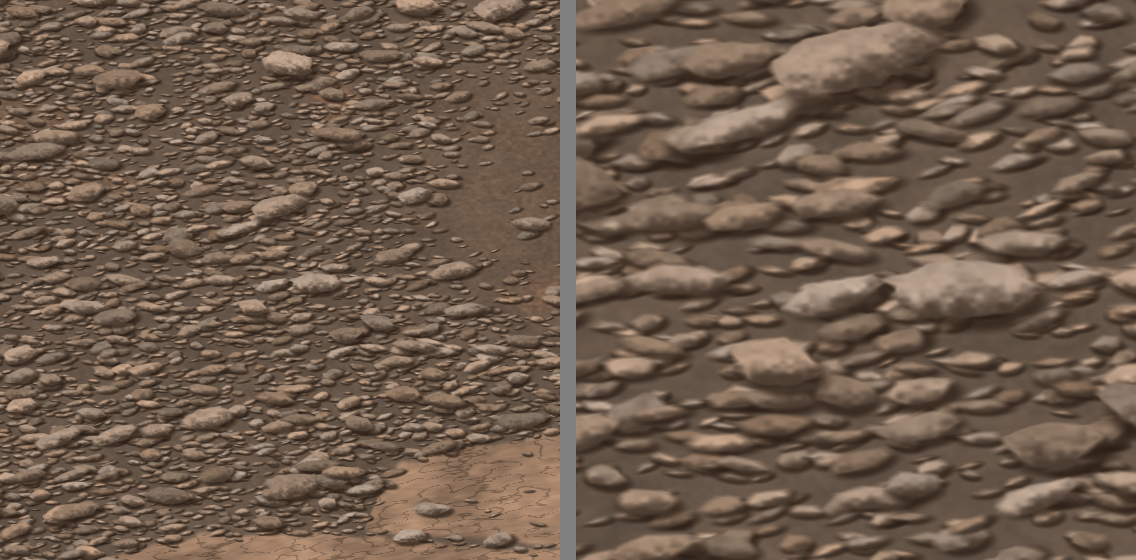
Left: the whole. Right: its middle third, enlarged.
Give the GLSL for this texture, as a Shadertoy shader.

```glsl
// A desert floor of dark sand strewn with flat angular stones, beside pale cracked bedrock.
// Jittered grids of faceted pebbles are painted from small to large, each over its own shadow;
// value noise colours the sand, the weathered stone faces and the bedrock layers.
#define SAND vec3(0.395, 0.332, 0.280)
#define RUST vec3(0.490, 0.375, 0.295)
#define ROCK vec3(0.610, 0.485, 0.390)
#define STONE_DULL vec3(0.500, 0.425, 0.360)
#define STONE_PALE vec3(0.740, 0.640, 0.560)
#define UNDERSIDE vec3(0.300, 0.240, 0.195)
#define SHADOW vec3(0.165, 0.115, 0.080)
#define LAYERS 5
#define SMALLEST 0.019
#define GROWTH 1.45
#define TILT 0.07
#define SOFTNESS 0.0016

// Four random values per cell, without sine
vec4 hash4(vec2 p) {
    vec4 h = fract(p.xyxy * vec4(0.1031, 0.1030, 0.0973, 0.1099));
    h += dot(h, h.wzxy + 33.33);
    return fract((h.xxyz + h.yzzw) * h.zywx);
}

float noise(vec2 p) {
    vec2 i = floor(p), f = fract(p);
    f = f * f * (3.0 - 2.0 * f);
    float low = mix(hash4(i).x, hash4(i + vec2(1, 0)).x, f.x);
    float high = mix(hash4(i + vec2(0, 1)).x, hash4(i + vec2(1, 1)).x, f.x);
    return mix(low, high, f.y);
}

float fbm(vec2 p) {
    float sum = 0.0, amp = 0.53;
    for (int i = 0; i < 4; i++) {
        sum += amp * noise(p);
        p = mat2(1.6, 0.3, -0.3, 1.9) * p + 17.3;
        amp *= 0.5;
    }
    return sum;
}

mat2 rotation(float a) {
    return mat2(cos(a), -sin(a), sin(a), cos(a));
}

// Soft elliptical patch: 1 at its centre, 0 outside
float patchMask(vec2 p, vec2 centre, vec2 size) {
    return 1.0 - smoothstep(0.3, 1.0, length((p - centre) / size));
}

// Bedrock: a slab rising to the right and a low shelf, split by a dark seam
float bedrockMask(vec2 p) {
    float wobble = 0.025 * (noise(p * 22.0) - 0.5) + 0.012 * (noise(p * 75.0) - 0.5);
    float seam = 0.062 - 0.09 * max(p.x - 0.55, 0.0);
    float slabTop = 0.17 * smoothstep(0.60, 0.72, p.x) + 0.22 * (p.x - 0.72);
    float shelfTop = 0.045 * smoothstep(0.15, 0.4, p.x) - 0.06 * max(p.x - 0.55, 0.0);
    float slab = smoothstep(-0.007, 0.007, slabTop - p.y + wobble)
               * smoothstep(-0.006, 0.008, p.y - seam + wobble * 0.4);
    float shelf = smoothstep(-0.006, 0.006, shelfTop - p.y + wobble * 0.6);
    return max(slab, shelf);
}

vec3 groundColor(vec2 p, float grain) {
    vec3 col = SAND * (0.80 + 0.26 * fbm(p * vec2(14.0, 24.0)) + 0.16 * grain);
    float rust = patchMask(p, vec2(0.96, 0.68), vec2(0.28, 0.36)) * 0.45
               + patchMask(p, vec2(1.00, 0.47), vec2(0.12, 0.07)) * 0.7
               + patchMask(p, vec2(0.02, 0.79), vec2(0.14, 0.045))
               + patchMask(p, vec2(0.60, 0.82), vec2(0.07, 0.06))
               + patchMask(p, vec2(0.12, 0.67), vec2(0.22, 0.05)) * 0.8;
    col = mix(col, RUST * (0.8 + 0.4 * grain), min(rust, 1.0) * fbm(p * vec2(18, 40)) * 1.5);
    // Layered bedrock with thin tilted cracks
    vec2 q = rotation(0.16) * p;
    float crack = abs(fbm(q * vec2(24.0, 75.0)) - 0.5);
    float face = 0.72 + 0.34 * fbm(q * vec2(35.0, 110.0)) + 0.24 * noise(p * vec2(11, 20));
    vec3 rock = ROCK * face * mix(0.76, 1.0, smoothstep(0.0, 0.05, crack));
    return mix(col, rock, bedrockMask(p));
}

// Share of stones that survive at a place
float stoneDensity(vec2 p) {
    float bare = patchMask(p, vec2(0.97, 0.65), vec2(0.32, 0.34));
    return (1.0 - 0.92 * bare) * (1.0 - 0.96 * bedrockMask(p));
}

// Rounded polygon with random facets; its edge lies at 1
float stoneRadius(vec2 q, vec2 id) {
    float facet = 0.0;
    for (int k = 0; k < 6; k++) {
        vec4 h = hash4(id + float(k) * 7.31);
        float a = (float(k) + 0.7 * h.x) * 1.0472;
        facet = max(facet, dot(q, vec2(cos(a), sin(a))) / (0.70 + 0.35 * h.y));
    }
    return mix(length(q), facet, 0.65);
}

vec3 paintStones(vec3 col, vec2 p, float size, float chance, float seed, float grain) {
    vec2 cell = size * vec2(1.0, 0.55);
    vec2 base = floor(p / cell);
    for (int j = 1; j >= -1; j--)
    for (int i = -1; i <= 1; i++) {
        vec2 id = base + vec2(i, j);
        vec4 h = hash4(id + seed), v = hash4(id + seed + 91.7);
        vec2 centre = (id + 0.1 + 0.8 * h.xy) * cell;
        if (h.z > chance * stoneDensity(centre)) continue;
        vec2 halfSize = size * mix(0.28, 0.58, v.x) * vec2(1.0, mix(0.27, 0.56, v.y * v.y));
        vec2 q = rotation(TILT + 0.55 * (v.z - 0.5)) * (p - centre) / halfSize;
        if (length(q) > 2.2) continue;
        float soft = SOFTNESS / halfSize.y;
        // Shadow falls down and to the right
        float shade = 1.0 - smoothstep(0.75, 1.1 + soft, length(q - vec2(0.16, -0.42)));
        col = mix(col, SHADOW, 0.72 * shade);
        // Sunlit top fading to a dim underside
        float r = stoneRadius(q, id + seed) + 0.22 * (grain - 0.5);
        float light = smoothstep(-0.85, 0.25, q.y * 0.85 - q.x * 0.25 + 0.7 * (grain - 0.5));
        vec3 top = mix(STONE_DULL, STONE_PALE, v.w * (0.35 + 0.65 * light));
        top *= mix(vec3(1.03, 0.98, 0.93), vec3(0.97, 1.0, 1.03), h.w) * (0.88 + 0.24 * grain);
        col = mix(col, mix(UNDERSIDE, top, light), 1.0 - smoothstep(1.0 - soft, 1.0 + soft, r));
    }
    return col;
}

void mainImage(out vec4 fragColor, in vec2 fragCoord) {
    vec2 p = fragCoord / iResolution.y;
    float grain = 0.6 * noise(p * vec2(110, 190)) + 0.4 * noise(p * vec2(230, 330) + 41.0);
    vec3 col = groundColor(p, grain);
    float size = SMALLEST;
    for (int i = 0; i < LAYERS; i++) {
        float chance = 0.56 - 0.022 * float(i * i);
        col = paintStones(col, p, size, chance, 57.0 * float(i) + 13.0, grain);
        size *= GROWTH;
    }
    fragColor = vec4(col, 1.0);
}
```
